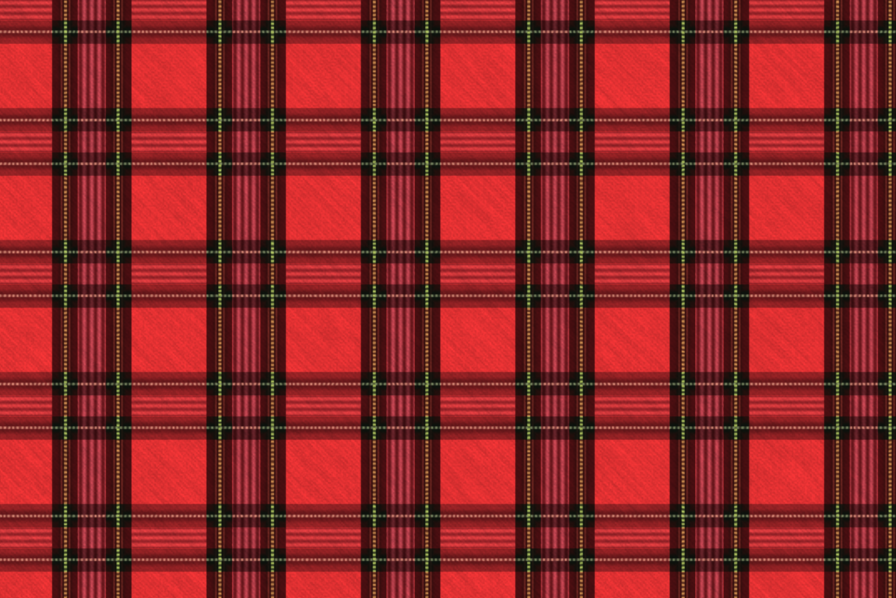
A Shadertoy shader for this pattern:

```glsl
float hash(vec2 p) {
    return fract(sin(dot(p, vec2(127.1, 311.7))) * 43758.5453);
}

float noise(vec2 p) {
    vec2 i = floor(p), f = fract(p);
    f = f * f * (3.0 - 2.0 * f);
    return mix(mix(hash(i), hash(i + vec2(1, 0)), f.x),
               mix(hash(i + vec2(0, 1)), hash(i + vec2(1, 1)), f.x), f.y);
}

// Soft stripe: distance from its axis, half width, edge softness
float stripe(float d, float halfWidth, float soft) {
    return 1.0 - smoothstep(halfWidth - soft, halfWidth + soft, abs(d));
}

void mainImage(out vec4 fragColor, in vec2 fragCoord) {
    // 512 threads fit the canvas height
    vec2 thread = fragCoord / iResolution.y * 512.0;
    float soft = max(0.9, 256.0 / iResolution.y);
    vec2 period = vec2(132.2, 113.0);
    vec2 d = abs(mod(thread - vec2(343.0, 277.5) + 0.5 * period, period) - 0.5 * period);

    // Woven irregularity: fine grain, stitches and slanted streaks
    float grain = noise(thread * 0.7);
    float streak = noise(vec2((thread.x + thread.y) * 0.22, (thread.x - thread.y) * 0.035));
    vec2 stitch = 0.65 + 0.35 * sin(thread.yx * 1.7 + 2.0 * noise(thread.yx * 0.15));

    // Warp and weft masks
    float warpBar = stripe(d.x - 23.0, 11.0, soft);
    float weftBar = stripe(d.y - 19.0, 10.0, soft);
    float warpMid = stripe(d.x, 12.0, soft);
    float weftMid = stripe(d.y, 9.0, soft);
    float warpCore = stripe(d.x - 22.5, 5.5, 2.5);
    float weftCore = stripe(d.y - 18.7, 4.5, 2.5);

    // Red ground and fine weft lines
    vec3 col = vec3(0.88, 0.19, 0.195);
    float weftLines = 0.5 - 0.5 * cos(d.y * 6.2832 / 6.0);
    col = mix(col, mix(vec3(0.85, 0.23, 0.24), vec3(0.58, 0.13, 0.15), weftLines), weftMid);
    vec3 weftTone = mix(vec3(0.57, 0.13, 0.14), vec3(0.40, 0.09, 0.10), weftCore);
    col = mix(col, weftTone, weftBar);

    // Striped middle of each warp group
    float warpLines = 0.5 + 0.5 * cos(d.x * 6.2832 / 6.4);
    vec3 middle = mix(vec3(0.37, 0.08, 0.10), vec3(0.74, 0.27, 0.32), warpLines);
    col = mix(col, middle * mix(1.0, 0.52, weftBar), warpMid * 0.92);

    // Dark warp bars, nearly black green where they cross the weft
    vec3 warpTone = mix(vec3(0.28, 0.055, 0.065), vec3(0.20, 0.05, 0.05), warpCore);
    vec3 crossing = mix(vec3(0.13, 0.055, 0.045), vec3(0.045, 0.065, 0.045), max(warpCore, weftCore));
    col = mix(col, mix(warpTone, crossing, weftBar), warpBar);

    // Rust threads flanking the gold
    float rust = stripe(abs(d.x - 22.5) - 3.4, 0.8, soft);
    col = mix(col, vec3(0.52, 0.19, 0.16), rust * 0.6 * (1.0 - 0.8 * weftBar));

    // Pale weft stitches and gold warp stitches
    float paleLine = stripe(d.y - 18.7, 1.1, soft);
    vec3 pale = mix(vec3(0.86, 0.56, 0.48), vec3(0.50, 0.55, 0.40), warpBar);
    col = mix(col, pale, paleLine * stitch.y * 0.85);
    float goldLine = stripe(d.x - 22.5, 1.3, soft);
    vec3 gold = mix(vec3(0.82, 0.57, 0.32), vec3(0.70, 0.78, 0.38), weftBar);
    col = mix(col, gold, goldLine * stitch.x * 0.9);

    // Twill shading
    float twill = sin((thread.x + thread.y) * 1.5);
    col *= 1.0 + 0.11 * (grain - 0.5) + 0.10 * (streak - 0.5) + 0.025 * twill;
    fragColor = vec4(clamp(col, 0.0, 1.0), 1.0);
}
```
